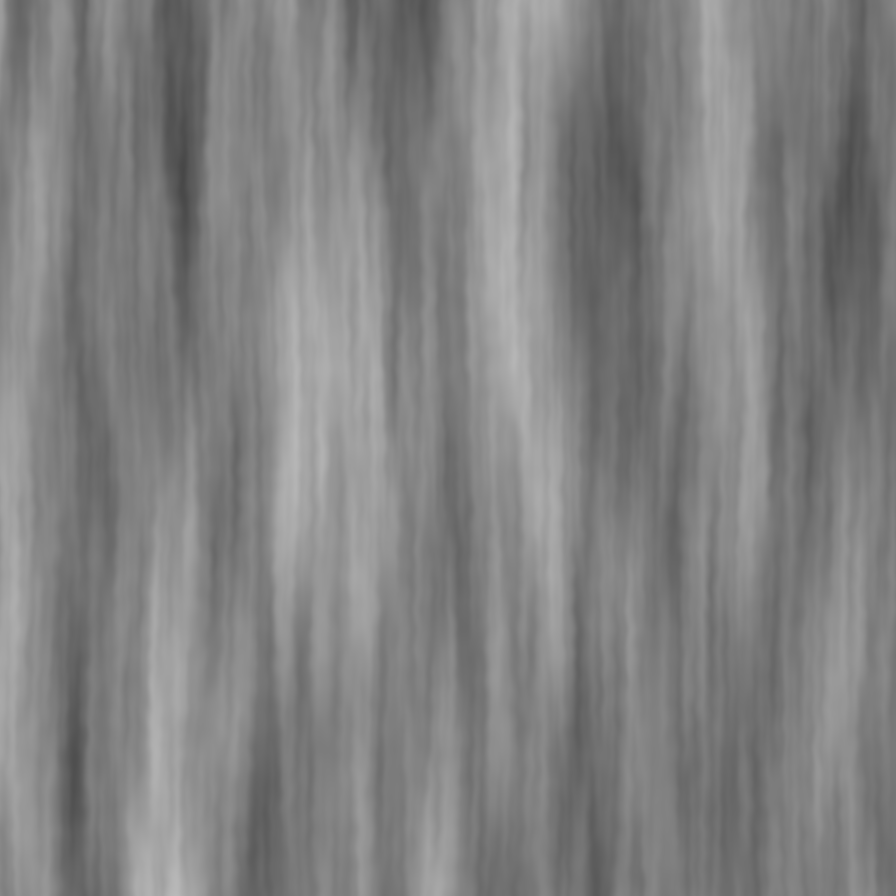
Reproduce this texture procedurally as a WebGL 1 fragment shader.

```glsl
precision highp float;

uniform vec2 u_resolution;

#define STREAK_FREQUENCY vec2(8.0, 1.15)
#define LACUNARITY vec2(1.9, 1.6)
#define OCTAVES 5
#define GAIN 0.66
#define MEAN_GREY 0.515
#define CONTRAST 0.275
#define SWAY 0.008
#define RAGGEDNESS 0.003
#define MOTTLE 0.018
#define SEED 43.0

// Random unit gradient for a lattice point.
vec2 gradientAt(vec2 cell) {
    vec3 p = fract(vec3(cell.xyx) * vec3(0.1031, 0.1030, 0.0973));
    p += dot(p, p.yzx + 33.33);
    float angle = 6.28319 * fract((p.x + p.y) * p.z);
    return vec2(cos(angle), sin(angle));
}

// Gradient noise with quintic interpolation.
float gradientNoise(vec2 p) {
    vec2 cell = floor(p);
    vec2 f = p - cell;
    vec2 blend = f * f * f * (f * (f * 6.0 - 15.0) + 10.0);
    vec2 right = vec2(1.0, 0.0);
    vec2 up = vec2(0.0, 1.0);
    float bottom = mix(dot(gradientAt(cell), f),
                       dot(gradientAt(cell + right), f - right), blend.x);
    float top = mix(dot(gradientAt(cell + up), f - up),
                    dot(gradientAt(cell + 1.0), f - 1.0), blend.x);
    return mix(bottom, top, blend.y);
}

// Vertically stretched octaves, each shifted so their lattices never align.
float streaks(vec2 p) {
    vec2 frequency = STREAK_FREQUENCY;
    vec2 offset = vec2(SEED, SEED * 2.3);
    float amplitude = 1.0;
    float sum = 0.0;
    for (int i = 0; i < OCTAVES; i++) {
        sum += amplitude * gradientNoise(p * frequency + offset);
        frequency *= LACUNARITY;
        amplitude *= GAIN;
        offset += vec2(31.37, 47.61);
    }
    return sum;
}

void main() {
    vec2 uv = gl_FragCoord.xy / u_resolution;

    // Faint cloudy grain over the streaks.
    float mottle = MOTTLE * gradientNoise(uv * vec2(60.0, 35.0) + SEED);

    // Slight lean of the streaks, and finely ragged edges.
    float lean = SWAY * gradientNoise(uv * 2.5 + SEED * 5.1);
    float ragged = RAGGEDNESS * gradientNoise(uv * 45.0 + SEED * 3.7);
    uv.x += lean + ragged;

    float grey = MEAN_GREY + CONTRAST * streaks(uv) + mottle;
    gl_FragColor = vec4(vec3(clamp(grey, 0.0, 1.0)), 1.0);
}
```
